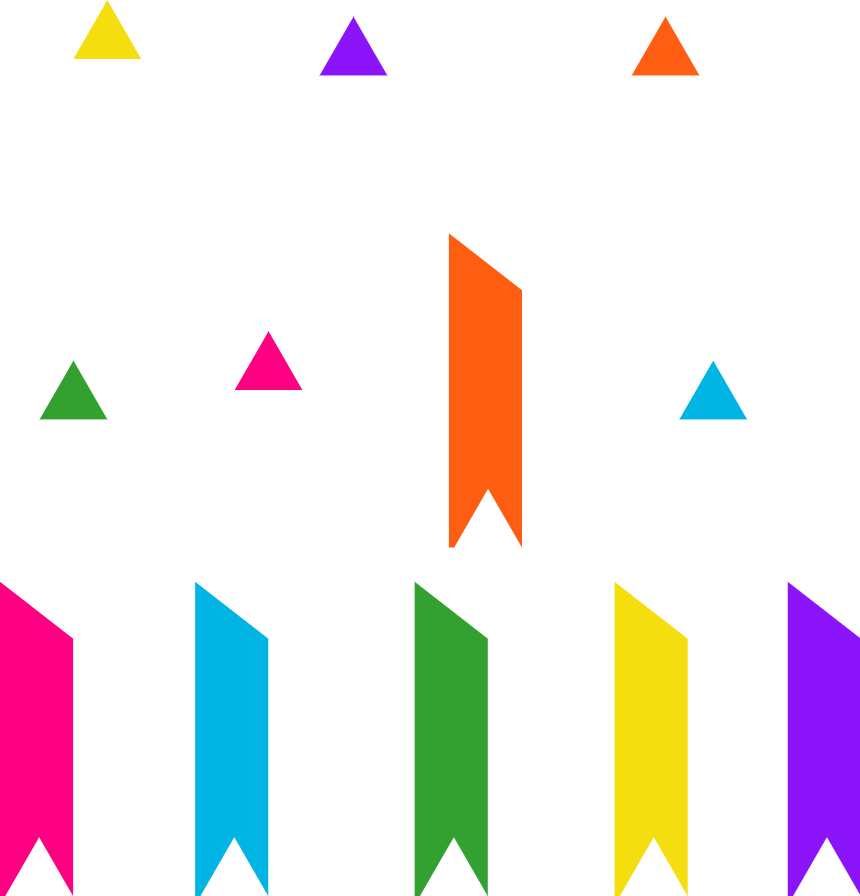
This pattern is drawn by a WebGL 1 fragment shader. Its source:

```glsl
precision highp float;

uniform vec2 u_resolution;

// Lengths are fractions of the canvas height
const int PAIRS = 6;
const vec2 RIBBON_SIZE = vec2(0.0816, 0.3507);
const float RIBBON_SLANT = 0.0635;
const float NOTCH_CENTER = 0.0437;
const vec2 PEAK_SIZE = vec2(0.0378, 0.0656); // half width, height

const vec3 PAPER  = vec3(1.0);
const vec3 PINK   = vec3(1.00, 0.00, 0.51);
const vec3 CYAN   = vec3(0.00, 0.71, 0.89);
const vec3 GREEN  = vec3(0.20, 0.63, 0.19);
const vec3 YELLOW = vec3(0.96, 0.87, 0.06);
const vec3 VIOLET = vec3(0.55, 0.08, 0.98);
const vec3 ORANGE = vec3(1.00, 0.37, 0.07);

// Each colour owns one ribbon and one triangle:
// xy is the ribbon's lower left corner, zw the triangle's base centre
void getPair(int i, out vec4 place, out vec3 color) {
    if (i == 0)      { color = PINK;   place = vec4(0.0,    0.0,    0.2997, 0.5647); }
    else if (i == 1) { color = CYAN;   place = vec4(0.2178, 0.0,    0.7960, 0.5319); }
    else if (i == 2) { color = GREEN;  place = vec4(0.4628, 0.0,    0.0820, 0.5319); }
    else if (i == 3) { color = YELLOW; place = vec4(0.6859, 0.0,    0.1198, 0.9342); }
    else if (i == 4) { color = VIOLET; place = vec4(0.8792, 0.0,    0.3945, 0.9158); }
    else             { color = ORANGE; place = vec4(0.5010, 0.3889, 0.7428, 0.9158); }
}

// Signed distance to the two sloping sides of a peak
float peakSides(vec2 p) {
    return dot(vec2(abs(p.x), p.y - PEAK_SIZE.y), normalize(PEAK_SIZE.yx));
}

float triangleDistance(vec2 p) {
    return max(peakSides(p), -p.y);
}

// Upright strip with a slanted top and a peak cut from its foot
float ribbonDistance(vec2 p) {
    float sides = max(-p.x, p.x - RIBBON_SIZE.x);
    vec2 slantNormal = normalize(vec2(RIBBON_SLANT, RIBBON_SIZE.x));
    float top = dot(p - vec2(0.0, RIBBON_SIZE.y), slantNormal);
    float notch = peakSides(p - vec2(NOTCH_CENTER, 0.0));
    return max(max(sides, -p.y), max(top, -notch));
}

void main() {
    float pixel = 1.0 / u_resolution.y;
    vec2 p = gl_FragCoord.xy * pixel;
    vec3 result = PAPER;

    for (int i = 0; i < PAIRS; i++) {
        vec4 place;
        vec3 color;
        getPair(i, place, color);
        float d = min(ribbonDistance(p - place.xy), triangleDistance(p - place.zw));
        result = mix(result, color, clamp(0.5 - d / pixel, 0.0, 1.0));
    }

    gl_FragColor = vec4(result, 1.0);
}
```
